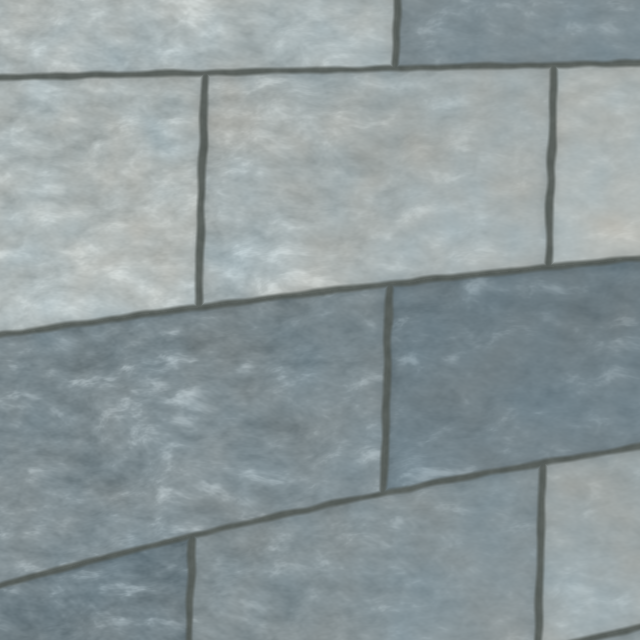
Write a Shadertoy shader that draws this texture.

```glsl
const vec3 DARK_STONE = vec3(0.41, 0.47, 0.50);
const vec3 LIGHT_STONE = vec3(0.69, 0.72, 0.715);
const vec3 MORTAR = vec3(0.33, 0.355, 0.34);
const vec3 WARM_STAIN = vec3(0.05, 0.005, -0.03);

// Tone of each stone, three per course, from dark (0) to light (1)
const float STONE_TONE[15] = float[15](
    0.88, 0.25, 0.25,
    0.96, 0.82, 0.93,
    0.30, 0.12, 0.12,
    0.18, 0.42, 0.72,
    0.55, 0.55, 0.55);

vec2 hashGradient(vec2 cell) {
    vec2 k = vec2(dot(cell, vec2(127.1, 311.7)), dot(cell, vec2(269.5, 183.3)));
    return 2.0 * fract(sin(k) * 43758.5) - 1.0;
}

float gradientNoise(vec2 p) {
    vec2 i = floor(p), f = fract(p);
    vec2 w = f * f * f * (f * (f * 6.0 - 15.0) + 10.0);
    vec2 e = vec2(1.0, 0.0);
    float low = mix(dot(hashGradient(i), f),
                    dot(hashGradient(i + e), f - e), w.x);
    float high = mix(dot(hashGradient(i + e.yx), f - e.yx),
                     dot(hashGradient(i + 1.0), f - 1.0), w.x);
    return mix(low, high, w.y);
}

float fbm(vec2 p, int octaves) {
    float sum = 0.0, amplitude = 0.6;
    for (int i = 0; i < octaves; i++) {
        sum += amplitude * gradientNoise(p);
        p = mat2(1.6, 1.2, -1.2, 1.6) * p + 7.3;
        amplitude *= 0.58;
    }
    return sum;
}

// Solves d = step * n - shrink * n * n for the foreshortened index n
float foreshorten(float d, float firstStep, float shrink) {
    return 2.0 * d / (firstStep + sqrt(max(firstStep * firstStep - 4.0 * shrink * d, 0.0)));
}

// Course coordinates: x counts half stones, y counts courses downward
vec2 wallCoords(vec2 p, float courseHeight) {
    float halfStones = foreshorten(p.x + 0.028 * (p.y - 0.3) - 0.315, 0.322, 0.0247);
    float courses = foreshorten(p.y - mix(0.121, 0.098, p.x), courseHeight, 0.006);
    return vec2(halfStones, courses);
}

float jointMask(float dist, float halfWidth, float blur) {
    return 1.0 - smoothstep(halfWidth - blur, halfWidth + blur, dist);
}

float stoneTone(vec2 id) {
    int row = clamp(int(id.y) + 1, 0, 4);
    int column = clamp(int(id.x) + 1, 0, 2);
    return STONE_TONE[row * 3 + column];
}

vec3 stoneColor(vec2 p, vec2 id, vec2 local) {
    vec2 q = p + id * vec2(3.7, 5.3);
    float tone = stoneTone(id);
    float roughness = mix(1.25, 0.65, smoothstep(0.2, 0.9, p.x));

    // Broad clouds, horizontal smears and fine pitting
    float clouds = fbm(q * vec2(6.0, 8.0), 3);
    float smears = fbm(q * vec2(17.0, 34.0) + clouds, 4);
    float grain = fbm(q * vec2(65.0, 95.0), 2);
    float wear = 0.10 * clouds + 0.13 * smears + 0.05 * grain;

    // Pale scuffs, strongest on dark stones
    float scuffs = smoothstep(0.08, 0.5, smears + 0.5 * clouds);
    wear += 0.10 * scuffs * (1.0 - 0.7 * tone);

    vec3 color = mix(DARK_STONE, LIGHT_STONE, tone);
    color += wear * roughness + 0.055 * (local.y - 0.45);
    return color + WARM_STAIN * fbm(q * 7.0 + 19.0, 3) * (0.5 + tone);
}

void mainImage(out vec4 fragColor, in vec2 fragCoord) {
    vec2 p = fragCoord / iResolution.xy;
    p.y = 1.0 - p.y;
    float blur = max(0.0035, 1.0 / iResolution.y);

    // Ragged joints in running bond
    vec2 wobble = vec2(gradientNoise(p * 24.0), gradientNoise(p * 24.0 + 31.0));
    vec2 ragged = p + 0.0035 * wobble;
    float courseHeight = mix(0.409, 0.312, p.x) - 0.03 * p.x * (1.0 - p.x);
    vec2 wall = wallCoords(ragged, courseHeight);
    float course = floor(wall.y);
    float stones = 0.5 * (wall.x - mod(course, 2.0));
    vec2 id = vec2(floor(stones), course);
    vec2 local = fract(vec2(stones, wall.y));

    // Distances to the nearest joints, in canvas units
    vec2 stoneSize = vec2(2.0 * (0.322 - 0.0494 * wall.x), courseHeight - 0.012 * wall.y);
    vec2 edge = min(local, 1.0 - local) * stoneSize;
    float nearest = min(edge.x, edge.y);

    // Worn rims, a pale upper lip and soft grime beside the joints
    vec3 color = stoneColor(p, id, local);
    float lip = exp(-pow((local.y * stoneSize.y - 0.022) / 0.012, 2.0));
    color += 0.035 * lip * (0.7 + gradientNoise(p * vec2(14.0, 40.0)));
    color *= 1.0 - 0.13 * exp(-nearest / 0.008);

    float thickness = 1.0 + 0.5 * gradientNoise(p * 15.0 + 8.0);
    float joint = max(jointMask(edge.x, 0.0058 * thickness, blur),
                      jointMask(edge.y, 0.0047 * thickness, blur));
    vec3 mortar = MORTAR + 0.07 * fbm(p * 45.0, 3);
    color = mix(color, mortar, 0.92 * joint);
    fragColor = vec4(clamp(color, 0.0, 1.0), 1.0);
}
```
